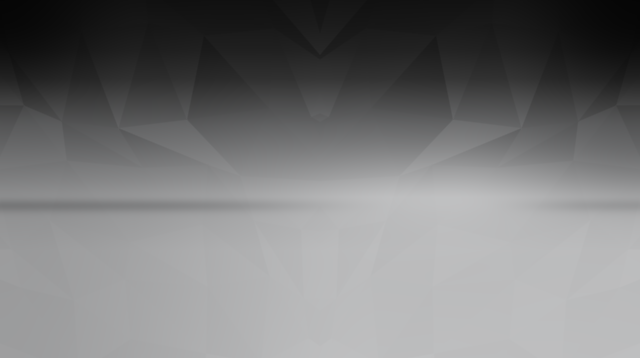
Write a WebGL 2 fragment shader that draws this background.

```glsl
#version 300 es
precision highp float;
// A grey studio backdrop: dark ceiling, bright floor and a soft horizon line.
// A vertical tone ramp is shaded by wide glows, then overlaid with a mirrored
// low-poly mesh built by splitting the cells of a jittered grid into triangles.

uniform vec2 u_resolution;
out vec4 outColor;

// Tone ramp: (height, brightness), from floor to ceiling
const int STOP_COUNT = 12;
const vec2 STOPS[STOP_COUNT] = vec2[](
    vec2(0.00, 0.745), vec2(0.30, 0.730), vec2(0.40, 0.690), vec2(0.45, 0.680),
    vec2(0.50, 0.605), vec2(0.58, 0.500), vec2(0.65, 0.410), vec2(0.72, 0.300),
    vec2(0.78, 0.200), vec2(0.86, 0.130), vec2(0.93, 0.095), vec2(1.00, 0.070));

// Wide shading
const float LEFT_SHADE = 0.17;
const float RIGHT_SHADE = 0.18;
const float CORNER_SHADE = 0.65;
const vec2 GLOW_CENTER = vec2(0.69, 0.46);
const vec2 GLOW_RADIUS = vec2(0.20, 0.11);
const float GLOW_GAIN = 0.075;

// Horizon line
const float HORIZON_HEIGHT = 0.425;
const float HORIZON_WIDTH = 0.018;
const float HORIZON_DEPTH = 0.10;

// Mesh
const float CELL_SIZE = 0.175;
const float JITTER = 0.70;
const float FACET_FLOOR = 0.010;
const float FACET_CEILING = 0.14;
const vec3 MID_TINT = vec3(-0.002, 0.0, 0.004);

vec2 hash22(vec2 p) {
    vec3 q = fract(vec3(p.xyx) * vec3(0.1031, 0.1030, 0.0973));
    q += dot(q, q.yzx + 33.33);
    return fract((q.xx + q.yz) * q.zy);
}

vec2 meshPoint(vec2 node) {
    return node + JITTER * (hash22(node + 17.0) - 0.5);
}

// Signed distance to the line through a and b
float lineDistance(vec2 p, vec2 a, vec2 b) {
    vec2 d = normalize(b - a);
    return d.x * (p.y - a.y) - d.y * (p.x - a.x);
}

// Soft coverage of a triangle, for either winding
float triangleCoverage(vec2 p, vec2 a, vec2 b, vec2 c, float blur) {
    float winding = sign(lineDistance(c, a, b));
    float inside = min(winding * lineDistance(p, a, b),
                   min(winding * lineDistance(p, b, c),
                       winding * lineDistance(p, c, a)));
    return clamp(inside / blur + 0.5, 0.0, 1.0);
}

// Facet tone: a flat random level plus a random slope
float facetTone(vec2 p, vec2 center, vec2 id) {
    vec2 slope = hash22(id + 71.0) - 0.5;
    return 2.0 * hash22(id + 43.0).x - 1.0 + 0.8 * dot(slope, p - center);
}

// Average tone of the facets covering p, from -1 to 1
float meshTone(vec2 p, float blur) {
    vec2 base = floor(p);
    float tone = 0.0, total = 0.0001;
    for (int j = -1; j <= 1; j++) {
        for (int i = -1; i <= 1; i++) {
            vec2 cell = base + vec2(i, j);
            vec2 a = meshPoint(cell);
            vec2 b = meshPoint(cell + vec2(1.0, 0.0));
            vec2 c = meshPoint(cell + vec2(1.0, 1.0));
            vec2 d = meshPoint(cell + vec2(0.0, 1.0));
            float lower = triangleCoverage(p, a, b, c, blur);
            float upper = triangleCoverage(p, a, c, d, blur);
            tone += lower * facetTone(p, (a + b + c) / 3.0, cell);
            tone += upper * facetTone(p, (a + c + d) / 3.0, cell + 0.5);
            total += lower + upper;
        }
    }
    return tone / total;
}

float rampTone(float height) {
    float tone = STOPS[0].y;
    for (int i = 1; i < STOP_COUNT; i++) {
        float t = clamp((height - STOPS[i - 1].x) / (STOPS[i].x - STOPS[i - 1].x), 0.0, 1.0);
        tone += t * (STOPS[i].y - STOPS[i - 1].y);
    }
    return tone;
}

void main() {
    vec2 uv = gl_FragCoord.xy / u_resolution;
    float side = abs(uv.x - 0.5);

    // Ramp with darker sides and upper corners
    float tone = rampTone(uv.y);
    tone *= 1.0 - LEFT_SHADE * (1.0 - smoothstep(0.0, 0.6, uv.x));
    tone *= 1.0 - RIGHT_SHADE * smoothstep(0.7, 1.0, uv.x) * smoothstep(0.35, 0.6, uv.y);
    tone *= 1.0 - CORNER_SHADE * smoothstep(0.28, 0.5, side) * smoothstep(0.65, 0.95, uv.y);

    // Glow, and the horizon line that fades out inside it
    vec2 g = (uv - GLOW_CENTER) / GLOW_RADIUS;
    tone += GLOW_GAIN * exp(-dot(g, g));
    float h = (uv.y - HORIZON_HEIGHT) / HORIZON_WIDTH;
    float reach = 1.0 - smoothstep(0.25, 0.65, uv.x) + 0.7 * smoothstep(0.75, 0.95, uv.x);
    tone -= HORIZON_DEPTH * reach * exp(-h * h);

    // Mirrored facets, strongest toward the ceiling
    vec2 p = vec2(side * u_resolution.x / u_resolution.y, uv.y) / CELL_SIZE;
    float facets = meshTone(p, 1.5 / (u_resolution.y * CELL_SIZE));
    tone *= 1.0 + facets * mix(FACET_FLOOR, FACET_CEILING, smoothstep(0.45, 0.85, uv.y));

    outColor = vec4(tone + MID_TINT * smoothstep(0.2, 0.4, tone), 1.0);
}
```
